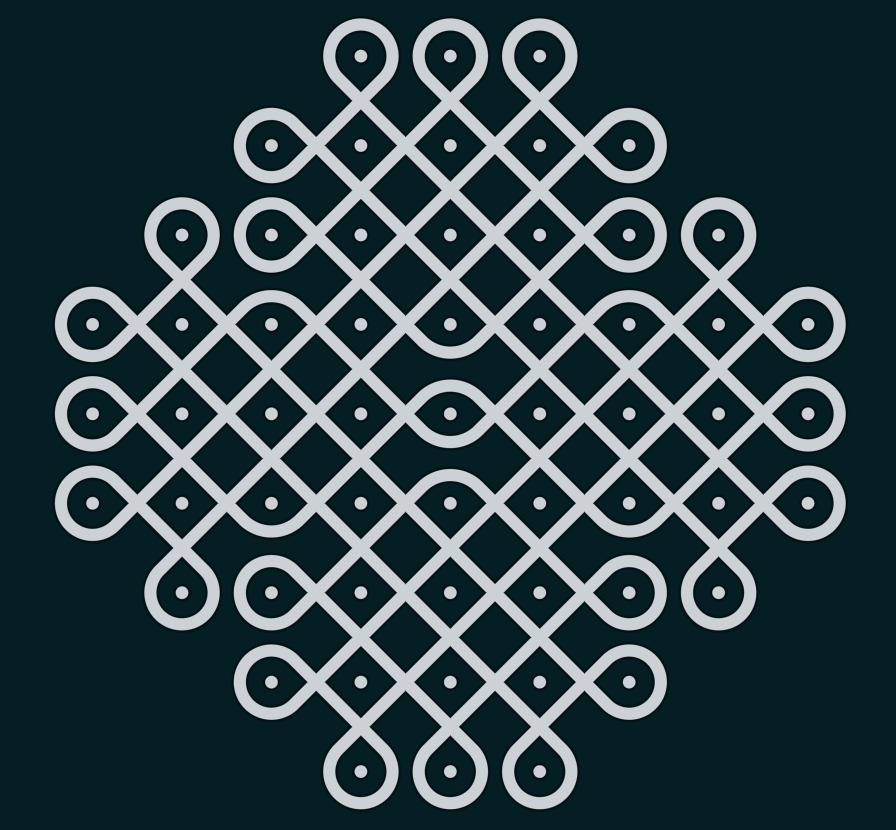
Write a Shadertoy shader that draws this pattern.

```glsl
// A symmetric kolam: one looping pale line woven around a stepped grid of dots.

const vec3 GROUND = vec3(0.016, 0.118, 0.137);
const vec3 RIM    = vec3(0.010, 0.065, 0.080);
const vec3 CHALK  = vec3(0.800, 0.820, 0.840);

const float SPACING     = 0.10775;              // dot pitch, in canvas heights
const vec2  CENTRE      = vec2(0.0028, 0.0014); // offset from canvas centre
const float HALF_STROKE = 0.068;                // the rest is in dot pitches
const float DOT_RADIUS  = 0.071;
const float ARCH_SINK   = 0.13;
const float DIAGONAL    = 0.70710678;
const float FAR         = 1.0;

// Four straight strands joining the midpoints of the cell sides
float diamond(vec2 p) {
    return abs(abs(p.x) + abs(p.y) - 0.5) * DIAGONAL;
}

// Closed loop with its crossing at the bottom
float teardrop(vec2 p) {
    return -p.y > abs(p.x) ? diamond(p) : abs(length(p) - 0.5 * DIAGONAL);
}

// Diamond whose upper corner is rounded into a shallow arch
float arch(vec2 p, float sink) {
    bool onArc = p.y > 0.0 && p.y + sink > abs(p.x);
    float radius = (0.5 + sink) * DIAGONAL;
    return onArc ? abs(length(p + vec2(0.0, sink)) - radius) : diamond(p);
}

// Stepped outline: row half-widths are 4, 4, 3, 2, 1 away from the middle
bool insideGrid(vec2 cell) {
    return cell.y < 4.5 && cell.x < min(4.5, 5.5 - cell.y);
}

// Distance to the strand, chosen by cell in one mirrored quadrant
float strand(vec2 p, vec2 cell) {
    bool opensDown = cell.y == 4.0 || cell == vec2(3.0, 2.0);
    bool opensInward = cell.x == 4.0 || (cell.x == 2.0 && cell.y >= 2.0);
    if (opensDown) return teardrop(p);
    if (opensInward) return teardrop(p.yx);
    if (cell == vec2(0.0) || cell == vec2(2.0, 1.0)) return arch(p, ARCH_SINK);
    if (cell == vec2(0.0, 1.0)) return arch(vec2(p.x, -p.y), ARCH_SINK);
    return diamond(p);
}

// Signed distance to all the chalk marks
float kolam(vec2 grid) {
    vec2 quadrant = abs(grid);
    vec2 cell = floor(quadrant + 0.5);
    vec2 p = quadrant - cell;
    if (!insideGrid(cell)) return FAR;
    return min(strand(p, cell) - HALF_STROKE, length(p) - DOT_RADIUS);
}

float coverage(float dist, float blur) {
    return 1.0 - smoothstep(-blur, blur, dist);
}

void mainImage(out vec4 fragColor, in vec2 fragCoord) {
    vec2 uv = (fragCoord - 0.5 * iResolution.xy) / iResolution.y;
    float pixel = 1.0 / (iResolution.y * SPACING);
    float dist = kolam((uv - CENTRE) / SPACING);

    // Thin dark rim beneath the chalk
    vec3 color = mix(GROUND, RIM, coverage(dist - 0.025, 0.015));
    color = mix(color, CHALK, coverage(dist, 0.75 * pixel));
    fragColor = vec4(color, 1.0);
}
```
